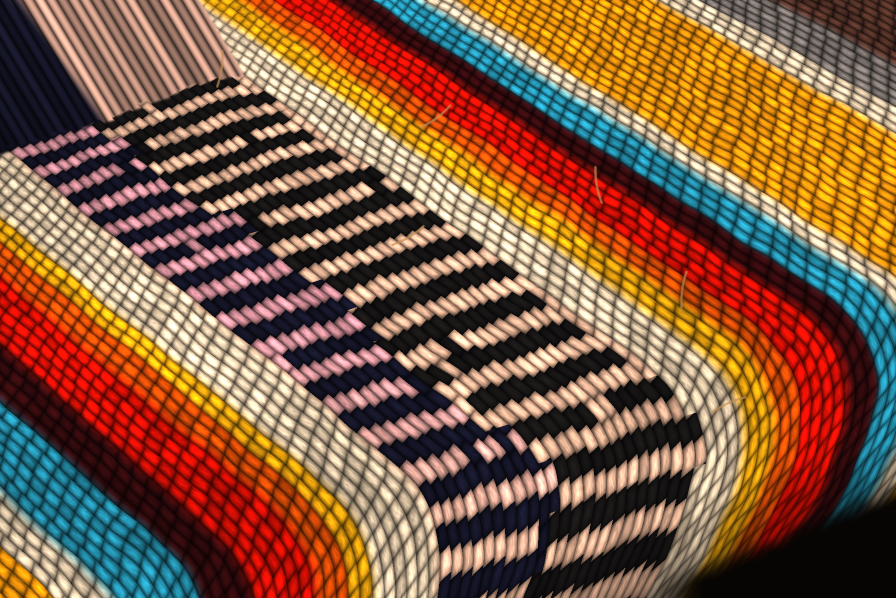
A Shadertoy shader for this texture:

```glsl
// Folded handwoven blanket: coloured stripes, a ladder of dark bars, loose warp threads.

const float STRAND = 0.023;         // width of one warp strand
const float STITCH_RATE = 2.4;      // plain stitches per ladder bar
const float BAR_START = 0.254;      // where the first bar begins
const float BAR_PITCH = 0.039;      // spacing of the first bars
const float BAR_GROWTH = 0.055;     // widening of bars towards the viewer
const float BAR_TILT = 0.33;
const float LADDER_LEFT = -0.31, LADDER_SPLIT = -0.09, LADDER_RIGHT = 0.225;
const float SLOPE = 0.755, SLOPE_FAN = 0.17;  // stripe direction and perspective fan
const int FIBRES = 6;

const vec3 CREAM = vec3(0.90, 0.80, 0.67), BLUE = vec3(0.14, 0.55, 0.66);
const vec3 MAROON = vec3(0.20, 0.04, 0.05), RED = vec3(0.86, 0.06, 0.02);
const vec3 RUST = vec3(0.86, 0.30, 0.03), GOLD = vec3(0.94, 0.65, 0.06);
const vec3 ORANGE = vec3(0.98, 0.60, 0.05), GREY = vec3(0.50, 0.46, 0.44);
const vec3 BROWN = vec3(0.34, 0.20, 0.16), BLACK = vec3(0.085, 0.075, 0.075);
const vec3 NAVY = vec3(0.075, 0.075, 0.14), BEIGE = vec3(0.90, 0.70, 0.58);
const vec3 PINK = vec3(0.82, 0.55, 0.59), VOID_COLOR = vec3(0.025, 0.018, 0.012);

const int STRIPES = 20;
const float EDGE[19] = float[19](-0.985, -0.91, -0.75, -0.665, -0.545, -0.48, -0.43,
    LADDER_LEFT, LADDER_RIGHT, 0.335, 0.40, 0.455, 0.555, 0.615, 0.70, 0.76, 1.09, 1.17, 1.30);
const vec3 YARN[20] = vec3[20](ORANGE, CREAM, BLUE, MAROON, RED, RUST, GOLD, CREAM, BEIGE,
    CREAM, GOLD, RUST, RED, MAROON, BLUE, CREAM, ORANGE, CREAM, GREY, BROWN);

float hash(vec2 p) {
    vec3 q = fract(p.xyx * 0.1031);
    q += dot(q, q.yzx + 33.33);
    return fract((q.x + q.y) * q.z);
}

float noise(vec2 p) {
    vec2 i = floor(p), f = fract(p);
    f = f * f * (3.0 - 2.0 * f);
    return mix(mix(hash(i), hash(i + vec2(1, 0)), f.x),
               mix(hash(i + vec2(0, 1)), hash(i + vec2(1, 1)), f.x), f.y);
}

// Position across the stripes, which fan out with perspective
float stripeCoord(vec2 p) {
    float a = SLOPE, b = SLOPE_FAN, d = a - b * p.x;
    return (a + b * p.x - sqrt(max(d * d + 4.0 * b * p.y, 0.0))) / (2.0 * b);
}

vec3 stripeColor(float u) {
    vec3 c = YARN[0];
    for (int i = 1; i < STRIPES; i++)
        c = mix(c, YARN[i], smoothstep(-0.010, 0.010, u - EDGE[i - 1]));
    return c;
}

// Light on one plump stitch; c runs from -0.5 to 0.5 in both axes
float stitchLight(vec2 c) {
    float bulge = (1.0 - 3.2 * c.x * c.x) * (1.0 - 9.0 * pow(abs(c.y), 4.0) - 1.2 * c.y * c.y);
    return 0.30 + 0.85 * max(bulge, 0.0) + 0.25 * c.x;
}

// Bare warp threads above the first bar
vec3 looseThreads(vec2 p) {
    float t = (p.x - 0.6 * p.y) / 0.019, id = floor(t), c = fract(t) - 0.5;
    float dark = 1.0 - smoothstep(0.02, 0.05, p.x - 0.75 * p.y + 0.02 * hash(vec2(id, 4.0)));
    vec3 yarn = mix(vec3(0.70, 0.53, 0.46), NAVY, dark);
    return yarn * (0.25 + 0.9 * (1.0 - 3.6 * c * c)) * (0.7 + 0.5 * hash(vec2(id, 9.0)));
}

// p has its origin at the upper left, y pointing down
vec3 blanket(vec2 p) {
    // Bend the stripes over the fold
    float past = max(p.y - 0.993 + 0.37 * p.x, 0.0);
    vec2 bent = p + vec2((1.6 + 1.6 * p.x) * past * past, 0.0);
    float u = stripeCoord(bent) + 0.010 * (noise(p * 17.0) - 0.5);
    float w = p.y + BAR_TILT * p.x + 0.010 * (noise(p * 11.0 + 7.0) - 0.5);
    float bars = log(max(1.0 + BAR_GROWTH * (w - BAR_START) / BAR_PITCH, 0.1)) / BAR_GROWTH;

    // Strand index and position inside it
    float column = floor(u / STRAND), across = fract(u / STRAND) - 0.5;
    float loose = hash(vec2(column, 3.0)) - 0.5;
    float centre = (column + 0.5) * STRAND;
    float end = 0.035 * (hash(vec2(floor(bars), 5.0)) - 0.5);
    bool ladder = centre > LADDER_LEFT && centre < LADDER_RIGHT + end;

    vec3 yarn;
    float along;
    if (ladder) {
        // One stitch per light or dark bar, offset between both halves
        bool left = centre < LADDER_SPLIT + 2.0 * end;
        along = 2.0 * bars + 0.28 * loose + (left ? 0.8 : 0.0) + 0.25 * across;
        bool dark = mod(floor(along), 2.0) < 0.5;
        if (hash(vec2(column, floor(along))) < 0.025) dark = !dark;
        vec3 light = left ? mix(PINK, BEIGE, smoothstep(0.5, 1.0, p.y)) : BEIGE;
        yarn = dark ? (left ? NAVY : BLACK) : light;
    } else {
        along = STITCH_RATE * bars + 0.5 * mod(column, 2.0) + 0.3 * loose + 0.5 * across;
        yarn = stripeColor(mix(u, centre, 0.5) + 0.012 * loose);
    }

    // Stitch relief, softer away from the focal plane
    vec2 cell = vec2(column, floor(along));
    float focus = 1.0 - 0.55 * smoothstep(0.35, 0.85, abs(p.y + 0.37 * p.x - 0.78));
    float relief = mix(0.84, stitchLight(vec2(across, fract(along) - 0.5)), focus);
    float fuzz = 0.88 + 0.24 * noise(vec2(u * 420.0, bars * 12.0));
    vec3 color = yarn * relief * fuzz * (0.84 + 0.32 * hash(cell + 17.0));

    float threads = smoothstep(0.004, -0.004, w - BAR_START + 0.015 * loose)
                  * smoothstep(0.338, 0.330, p.x - 0.6 * p.y);
    color = mix(color, looseThreads(p), threads);

    // Broad light, shade beyond the fold and the gap beneath
    color *= 0.92 + 0.26 * noise(p * 3.5 + 2.0);
    color *= 1.0 - 0.55 * smoothstep(0.22, 0.48, past);
    float gap = p.y - 0.967 + 0.42 * (p.x - 1.17) + 0.012 * (noise(p * 30.0) - 0.5);
    return mix(color, VOID_COLOR, smoothstep(-0.035, 0.015, gap) * smoothstep(1.08, 1.18, p.x));
}

// Stray straw-coloured fibres
vec3 addFibres(vec3 color, vec2 p) {
    for (int i = 0; i < FIBRES; i++) {
        float k = float(i);
        vec2 start = vec2(hash(vec2(k, 21.0)) * 1.5, hash(vec2(k, 22.0)));
        float turn = 6.2832 * hash(vec2(k, 23.0));
        vec2 dir = 0.06 * vec2(cos(turn), sin(turn)), d = p - start;
        float h = clamp(dot(d, dir) / dot(dir, dir), 0.0, 1.0);
        d -= dir * h + 0.2 * vec2(-dir.y, dir.x) * h * (1.0 - h);
        color = mix(color, vec3(0.75, 0.55, 0.33), 0.7 * smoothstep(0.003, 0.001, length(d)));
    }
    return color;
}

void mainImage(out vec4 fragColor, in vec2 fragCoord) {
    vec3 sum = vec3(0.0);
    for (int i = 0; i < 4; i++) {   // 2 x 2 samples smooth every edge
        vec2 shift = vec2(float(i % 2), float(i / 2)) * 0.5 - 0.25;
        vec2 p = (fragCoord + shift) / iResolution.y;
        p.y = 1.0 - p.y;
        sum += addFibres(blanket(p), p);
    }
    fragColor = vec4(clamp(sum * 0.25, 0.0, 1.0), 1.0);
}
```
